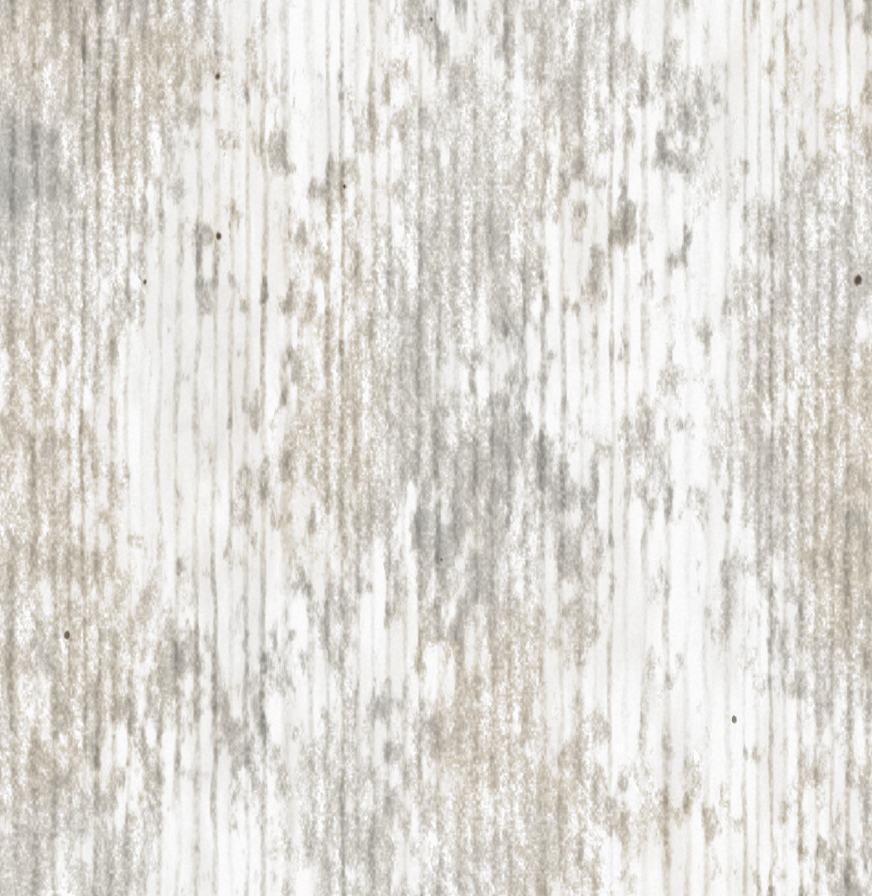
Give the GLSL for this texture, as a Shadertoy shader.

```glsl
// Weathered whitewashed wood: vertical grooves, worn tan bands, grey stains and small knots.

float hash(vec2 p) {
    vec3 q = fract(p.xyx * 0.1031);
    q += dot(q, q.yzx + 33.33);
    return fract((q.x + q.y) * q.z);
}

float noise(vec2 p) {
    vec2 i = floor(p), f = fract(p);
    f = f * f * (3.0 - 2.0 * f);
    return mix(mix(hash(i), hash(i + vec2(1, 0)), f.x),
               mix(hash(i + vec2(0, 1)), hash(i + vec2(1, 1)), f.x), f.y);
}

float fbm(vec2 p) {
    float sum = 0.0, amp = 0.533;
    for (int i = 0; i < 4; i++) {
        sum += amp * noise(p);
        p = p * 2.03 + vec2(17.3, 9.1);
        amp *= 0.5;
    }
    return sum;
}

// Ragged vertical grooves: x is the dark line, y the raised ridge between lines
vec2 grooves(vec2 p, float ragged) {
    float x = p.x * 52.0 + 1.2 * noise(vec2(p.x * 17.0, 4.0))
            + 0.3 * noise(vec2(p.x * 9.0, p.y * 4.0)) + 0.4 * (ragged - 0.5);
    float id = floor(x);
    float dist = abs(fract(x) - 0.5);
    float fade = smoothstep(0.1, 0.8, noise(vec2(id * 7.0, p.y * 4.0)));
    float strength = (0.4 + 0.6 * hash(vec2(id, 61.0))) * (0.4 + 0.6 * fade);
    float line = 1.0 - smoothstep(0.02, 0.26, dist);
    return vec2(line * strength * (0.2 + 1.6 * ragged), smoothstep(0.2, 0.5, dist));
}

// Fine slanted scratches, kept to scattered areas
float scratches(vec2 p) {
    vec2 q = vec2(dot(p, vec2(0.86, 0.5)), dot(p, vec2(-0.5, 0.86)));
    float area = smoothstep(0.48, 0.65, fbm(p * 7.0 + 41.0));
    return area * (smoothstep(0.6, 0.9, noise(q * vec2(190, 24)))
                 - smoothstep(0.6, 0.9, noise(q * vec2(170, 20) + 70.0)));
}

// Small dark knots with ragged outlines
float knots(vec2 p, float ragged) {
    float mask = 0.0;
    for (int i = 0; i < 9; i++) {
        float k = float(i);
        vec2 centre = vec2(hash(vec2(k, 3.7)), hash(vec2(k, 19.2)));
        float radius = 0.0015 + 0.0025 * hash(vec2(k, 47.1));
        float dist = length((p - centre) * vec2(1.0, 0.75)) + 0.008 * (ragged - 0.5);
        float depth = 0.4 + 0.5 * hash(vec2(k, 81.5));
        mask = max(mask, depth * (1.0 - smoothstep(radius * 0.3, radius * 1.5, dist)));
    }
    return mask;
}

void mainImage(out vec4 fragColor, in vec2 fragCoord) {
    vec2 p = fragCoord / iResolution.y;

    // Grain from long streaks down to fine specks
    float streak = fbm(p * vec2(85, 19) + 5.0);
    float grain = noise(p * vec2(340, 220));
    float speck = noise(p * vec2(490, 420) + 31.0);
    float chips = fbm(p * vec2(95, 38) + 11.0);

    // Worn areas gather in two broad vertical bands
    float drift = 0.1 * (noise(vec2(2.0, p.y * 3.0)) - 0.5);
    float band = 0.5 + 0.5 * cos(12.9 * (p.x + drift - 0.07));
    float cover = 0.58 * band + 0.95 * (fbm(p * vec2(6, 4) + 3.0) - 0.5)
                + 0.8 * (fbm(p * vec2(26, 12) + 23.0) - 0.5) + 1.0 * (chips - 0.5);
    float worn = smoothstep(0.12, 0.5, cover);

    // Grey stains and a faint wash over the paint
    float stain = smoothstep(0.5, 0.76, fbm(p * vec2(8, 5) + 57.0) + 0.55 * (chips - 0.5));
    float wash = smoothstep(0.35, 0.65, fbm(p * vec2(36, 7) + 91.0));

    vec2 groove = grooves(p, streak);
    float dark = 0.018 + 0.04 * wash;
    dark += worn * (0.14 + 0.32 * (streak - 0.5) + 0.17 * (grain - 0.5) - 0.045 * groove.y);
    dark += groove.x * (0.14 + 0.06 * worn + 0.14 * stain) * (0.5 + grain);
    dark += stain * (0.02 + 0.09 * worn) * (0.1 + 1.8 * chips);
    dark += 0.07 * worn * scratches(p) + 0.1 * (speck - 0.5) * (0.25 + worn);
    dark = 0.56 * (1.0 - exp(-max(dark, 0.015) / 0.52));

    // Light tones stay neutral, worn wood turns tan, stains stay greyer
    float warmth = mix(0.75, 1.6, smoothstep(0.35, 0.6, fbm(p * vec2(6, 4) + 77.0)));
    warmth *= 1.0 - 0.3 * stain;
    vec3 color = vec3(1.0 - dark) - vec3(0.0, 0.018, 0.053) * warmth * smoothstep(0.02, 0.2, dark);
    color = mix(color, vec3(0.24, 0.18, 0.11), knots(p, chips));

    fragColor = vec4(clamp(color, 0.0, 1.0), 1.0);
}
```
